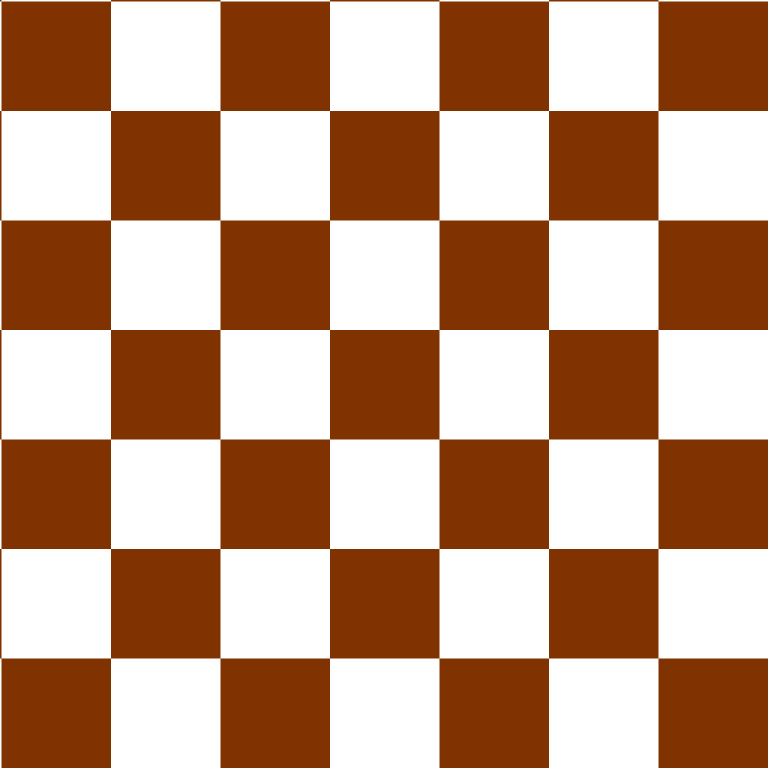
Reproduce this pattern procedurally as a WebGL 1 fragment shader.

```glsl
precision highp float;

// Two-colour checkerboard, seven squares across and down, with a hairline
// of the next squares at the left and top borders. Each axis is a signed
// square wave; the product of the two waves chooses the colour.

uniform vec2 u_resolution;

const float SQUARE_SIZE = 73.0 / 512.0;            // side, in canvas units
const vec2 BOARD_ORIGIN = vec2(1.0 / 512.0, 0.0);  // corner of a brown square
const vec3 BROWN = vec3(0.50, 0.20, 0.0);
const vec3 WHITE = vec3(1.0);

// Signed distance to the nearest grid line, in squares: positive in even
// bands and negative in odd bands.
vec2 bandDistance(vec2 cell) {
    return 0.5 - abs(mod(cell + 0.5, 2.0) - 1.0);
}

void main() {
    float canvasSize = min(u_resolution.x, u_resolution.y);
    vec2 position = gl_FragCoord.xy / canvasSize;
    vec2 cell = (position - BOARD_ORIGIN) / SQUARE_SIZE;

    // Box-filter each wave over one pixel for smooth edges
    float pixelInSquares = 1.0 / (canvasSize * SQUARE_SIZE);
    vec2 wave = clamp(2.0 * bandDistance(cell) / pixelInSquares, -1.0, 1.0);

    float brownCoverage = 0.5 + 0.5 * wave.x * wave.y;
    gl_FragColor = vec4(mix(WHITE, BROWN, brownCoverage), 1.0);
}
```
